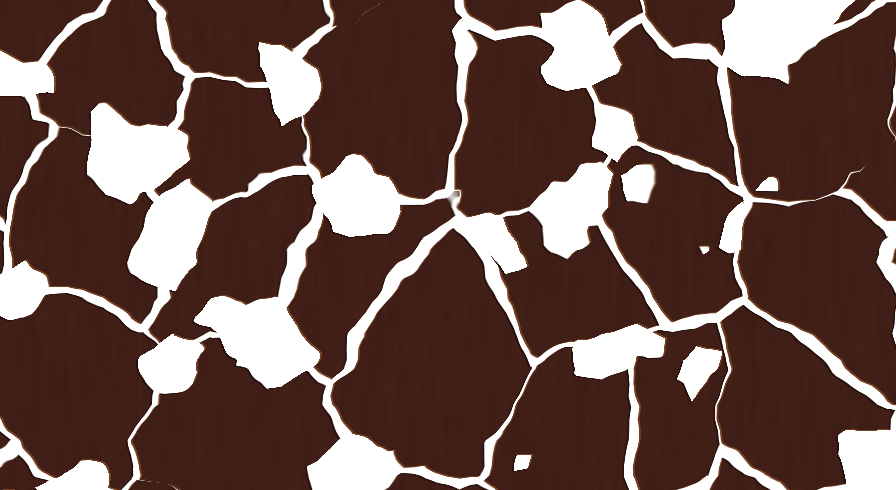
Reproduce this texture procedurally as a Shadertoy shader.

```glsl
#define CELLS 3.2          // plates per canvas height
#define SEED vec2(37.0, 12.0)
#define CRACK_WIDTH 0.026  // mean half width, in plates
#define GAP_SHARE 0.34     // share of junctions broken open
#define JAGGED 0.17        // strength of the angular kinks
#define BEVEL 0.0042       // rim thickness, in canvas heights
#define PLATE vec3(0.25, 0.12, 0.09)
#define RIM_LIT vec3(0.50, 0.27, 0.13)
#define RIM_DARK vec3(0.13, 0.055, 0.045)
#define GROUND vec3(1.0)

vec2 hash2(vec2 p) {
    vec3 q = fract(p.xyx * vec3(0.1031, 0.1030, 0.0973));
    q += dot(q, q.yzx + 33.33);
    return fract((q.xx + q.yz) * q.zy);
}

// Bilinear noise without easing: its creases give angular outlines
vec2 creasedNoise(vec2 p) {
    vec2 i = floor(p), f = p - i;
    return mix(mix(hash2(i), hash2(i + vec2(1, 0)), f.x),
               mix(hash2(i + vec2(0, 1)), hash2(i + vec2(1, 1)), f.x), f.y);
}

// Signed distance to the cracks, in plates: negative inside a crack
float crackField(vec2 uv) {
    vec2 p = uv * CELLS + SEED;
    vec2 w = p + 0.35 * (creasedNoise(p * 1.4) - 0.5)
               + JAGGED * (creasedNoise(p * 4.3 + 50.0) - 0.5)
               + 0.2 * JAGGED * (creasedNoise(p * 13.0 + 90.0) - 0.5);

    // Four nearest plate centres, sorted: xy = centre, z = distance
    vec3 near[4];
    for (int k = 0; k < 4; k++) near[k] = vec3(0.0, 0.0, 9.0);
    for (int y = -2; y <= 2; y++)
    for (int x = -2; x <= 2; x++) {
        vec2 id = floor(w) + vec2(x, y);
        vec2 centre = id + 0.1 + 0.8 * hash2(id);
        vec3 site = vec3(centre, distance(centre, w));
        for (int k = 0; k < 4; k++) {
            if (site.z < near[k].z) {
                vec3 farther = near[k];
                near[k] = site;
                site = farther;
            }
        }
    }

    // Cracks along plate borders, some of them tapering shut
    vec2 home = floor(near[0].xy);
    float swell = creasedNoise(p * 2.6 + 20.0).x;
    float field = 9.0;
    for (int k = 1; k < 4; k++) {
        vec2 a = near[0].xy, b = near[k].xy;
        float border = dot(0.5 * (a + b) - w, normalize(b - a));
        float open = min(3.0 * hash2(home + floor(b) + 7.0).x, 1.0);
        field = min(field, border - CRACK_WIDTH * (1.6 * swell + open - 0.6));
    }

    // Wide gaps where three plates meet
    vec2 pick = hash2(home + floor(near[1].xy) + floor(near[2].xy) + 3.0);
    if (pick.x < GAP_SHARE) {
        float size = mix(0.36, 0.58, pick.y)
                   + 0.16 * (creasedNoise(p * 5.0 + 70.0).y - 0.5);
        size *= smoothstep(0.0, 0.12, near[3].z - near[2].z);
        field = min(field, (near[2].z - near[0].z - size) / 1.6);
    }
    return field;
}

void mainImage(out vec4 fragColor, in vec2 fragCoord) {
    vec2 uv = fragCoord / iResolution.y;
    float soft = 0.6 * CELLS / iResolution.y;
    vec2 toLight = BEVEL * normalize(vec2(-1.0, -0.6));

    float solid = smoothstep(-soft, soft, crackField(uv));
    float lit = 1.0 - smoothstep(-soft, soft, crackField(uv + toLight));
    float dark = 1.0 - smoothstep(-soft, soft, crackField(uv - toLight));

    // Plates with faint upright grain
    float grain = creasedNoise(uv * vec2(130.0, 14.0)).x - 0.5;
    vec3 plate = PLATE * (1.0 + 0.12 * grain);
    plate = mix(plate, RIM_DARK, 0.8 * dark);
    plate = mix(plate, RIM_LIT, 0.85 * lit * (1.0 - dark));

    fragColor = vec4(mix(GROUND, plate, solid), 1.0);
}
```
